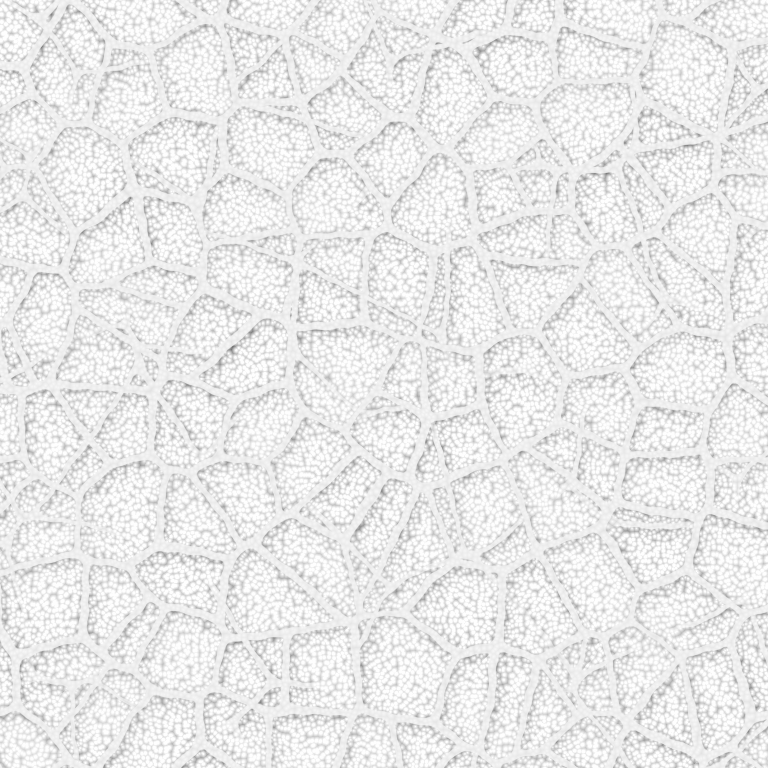
Write a WebGL 1 fragment shader that draws this texture.

```glsl
precision highp float;
uniform vec2 u_resolution;

const float PLATE_SCALE = 10.5;    // main plates across the canvas
const float FOLD_SCALE = 6.0;      // larger, broken secondary folds
const float GRAIN_SCALE = 165.0;   // fine pebbles across the canvas
const float RIDGE_HALF = 0.0046;   // half width of the smooth ridges
const float SHADOW_REACH = 0.0062; // fade of the shadow into a plate
const float WARP = 0.0035;         // bend of the ridges
const float ROUNDING = 0.07;       // softness of the plate corners
const float GRAIN_MEDIAN = 0.45;
const float GRAIN_CONTRAST = 0.33;
const float SHADOW_DEPTH = 0.23;
const vec2 LIGHT = vec2(-0.6, 0.8);
const vec3 RIDGE_COLOR = vec3(0.935);
const vec3 PLATE_COLOR = vec3(0.948);

vec2 hash2(vec2 p) {
  vec3 q = fract(p.xyx * vec3(0.1031, 0.1030, 0.0973));
  q += dot(q, q.yzx + 33.33);
  return fract((q.xx + q.yz) * q.zy);
}

// Layered sines, about -1 to 1
float waves(vec2 p) {
  return (sin(p.x + 1.7 * sin(p.y * 0.8)) + sin(p.y * 1.3 - p.x * 0.6 + 2.0)
        + sin(p.x * 2.1 + p.y * 1.7 + 4.0)) / 3.0;
}

// Distance to the nearest feature point
float cellular(vec2 p) {
  vec2 home = floor(p), local = fract(p);
  float nearest = 4.0;
  for (int y = -1; y <= 1; y++)
    for (int x = -1; x <= 1; x++) {
      vec2 g = vec2(float(x), float(y));
      vec2 r = g + hash2(home + g) - local;
      nearest = min(nearest, dot(r, r));
    }
  return sqrt(nearest);
}

// Rounded distance to the cell border in x, border normal in yz
vec3 cellBorder(vec2 p, float seed) {
  vec2 home = floor(p), local = fract(p);
  vec2 site = vec2(0.0), siteCell = vec2(0.0);
  float nearest = 8.0;
  for (int y = -1; y <= 1; y++)
    for (int x = -1; x <= 1; x++) {
      vec2 g = vec2(float(x), float(y));
      vec2 r = g + hash2(home + g + seed) - local;
      float d = dot(r, r);
      if (d < nearest) { nearest = d; site = r; siteCell = g; }
    }
  float border = 8.0, closest = 8.0;
  vec2 normal = vec2(0.0, 1.0);
  for (int y = -2; y <= 2; y++)
    for (int x = -2; x <= 2; x++) {
      vec2 g = siteCell + vec2(float(x), float(y));
      vec2 r = g + hash2(home + g + seed) - local;
      vec2 across = r - site;
      if (dot(across, across) > 0.0001) {
        vec2 n = normalize(across);
        float d = dot(0.5 * (site + r), n);
        if (d < closest) { closest = d; normal = n; }
        float blend = max(ROUNDING - abs(border - d), 0.0);
        border = min(border, d) - blend * blend * 0.25 / ROUNDING;
      }
    }
  return vec3(max(border, 0.0), normal);
}

// Ridge cover in x, shadow beside it in y
vec2 ridge(vec2 uv, float scale, float seed, float halfWidth, float pixel) {
  vec3 cell = cellBorder(uv * scale, seed);
  float outside = cell.x / scale - halfWidth;
  float soft = max(pixel * 0.75, 0.0008);
  float cover = 1.0 - smoothstep(-soft, soft, outside);
  float facing = 0.5 + 0.5 * dot(cell.yz, LIGHT);
  float reach = SHADOW_REACH * (0.45 + 0.9 * facing);
  float shadow = (1.0 - cover) * exp(-max(outside, 0.0) / reach);
  return vec2(cover, shadow * (0.45 + 0.55 * facing));
}

void main() {
  float side = min(u_resolution.x, u_resolution.y);
  float pixel = 1.0 / side;
  vec2 uv = gl_FragCoord.xy / side;

  // Bent coordinates and slow variation
  vec2 bend = vec2(waves(uv * 34.0), waves(uv.yx * 31.0 + 5.0));
  vec2 bent = uv + WARP * bend + 0.0008 * sin(uv.yx * 210.0);
  float patches = waves(uv * 19.0 + 3.0);
  float halfWidth = RIDGE_HALF * (1.0 + 0.35 * patches);

  // Main ridges with broken folds crossing them
  vec2 plates = ridge(bent, PLATE_SCALE, 0.0, halfWidth, pixel);
  vec2 folds = ridge(bent + 0.37, FOLD_SCALE, 41.0, halfWidth * 0.7, pixel);
  folds *= smoothstep(-0.35, 0.25, waves(uv * 13.0 + 8.0));
  float cover = max(plates.x, folds.x);
  float shadow = max(plates.y * (1.0 - folds.x), folds.y * (1.0 - plates.x));

  // Pebbled plates, calmer on the ridges
  float grain = cellular(uv * GRAIN_SCALE + 0.5 * bend) - GRAIN_MEDIAN;
  float pebble = -grain * GRAIN_CONTRAST * (1.0 + 0.25 * patches);
  vec3 color = mix(PLATE_COLOR + pebble, RIDGE_COLOR + 0.2 * pebble, cover);
  color -= SHADOW_DEPTH * shadow * (0.85 + 0.2 * patches + 0.5 * grain);
  gl_FragColor = vec4(clamp(color, 0.0, 0.995), 1.0);
}
```
